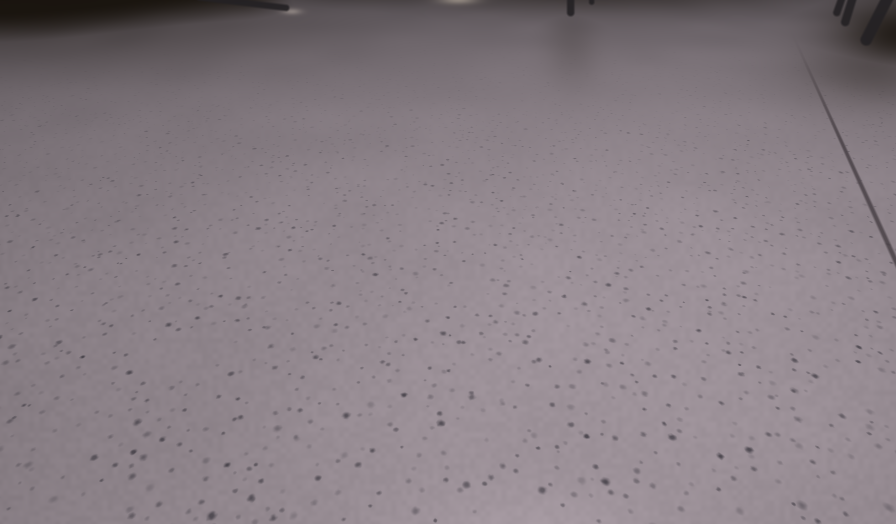
Give the GLSL for this texture, as a Shadertoy shader.

```glsl
// Speckled pinkish-grey vinyl floor receding toward shaded furniture legs.
#define HORIZON 1.36
#define DEPTH_STRETCH 1.4
#define SPECK_DENSITY 26.0
#define SPECK_CHANCE 0.40
#define SPECK_STRENGTH 0.52
#define GRAIN 0.026
#define FLOOR_TINT vec3(1.0, 0.928, 0.975)
#define SHADOW_COLOR vec3(0.09, 0.07, 0.045)
#define LEG_COLOR vec3(0.14, 0.13, 0.14)
#define SPECK_COLOR vec3(0.20, 0.19, 0.22)

float hash(vec2 p) {
    vec3 q = fract(vec3(p.xyx) * 0.1031);
    q += dot(q, q.yzx + 33.33);
    return fract((q.x + q.y) * q.z);
}

float noise(vec2 p) {
    vec2 i = floor(p), f = fract(p);
    f = f * f * (3.0 - 2.0 * f);
    return mix(mix(hash(i), hash(i + vec2(1, 0)), f.x),
               mix(hash(i + vec2(0, 1)), hash(i + vec2(1, 1)), f.x), f.y);
}

float segmentDistance(vec2 p, vec2 a, vec2 b) {
    vec2 d = b - a;
    return length(p - a - d * clamp(dot(p - a, d) / dot(d, d), 0.0, 1.0));
}

// Soft-edged bar, 1 inside and 0 outside
float bar(vec2 p, vec2 a, vec2 b, float radius) {
    return 1.0 - smoothstep(radius - 0.003, radius + 0.003, segmentDistance(p, a, b));
}

float blob(vec2 p, vec2 center, vec2 size) {
    vec2 d = (p - center) / size;
    return exp(-dot(d, d));
}

// One jittered soft speck per occupied cell, kept inside its cell
float specks(vec2 p, float seed) {
    vec2 cell = floor(p);
    vec2 key = cell + seed;
    float present = step(hash(key + 7.3), SPECK_CHANCE);
    vec2 center = 0.25 + 0.5 * vec2(hash(key + 1.7), hash(key + 4.1));
    float size = mix(0.10, 0.18, hash(key + 9.2));
    float wobble = 0.05 * (noise(p * 9.0 + seed) - 0.5);
    float d = length(p - cell - center) + wobble;
    float strength = hash(key + 2.9);
    return present * mix(0.25, 1.0, strength * strength) * (1.0 - smoothstep(size * 0.15, size * 1.4, d));
}

// Broad brightness of the floor, falling off to the back and sides
float floorLight(vec2 p, float across) {
    float back = 1.0 - p.y;
    float light = 0.365 + 0.245 * (1.0 - exp(-back * 5.2));
    light -= 0.085 * pow(1.0 - across, 2.5) + 0.03 * pow(across, 6.0);
    light += 0.025 * blob(p, vec2(1.10, 0.45), vec2(0.55, 0.35));
    light += 0.045 * blob(p, vec2(0.98, -0.02), vec2(0.28, 0.10));
    return light;
}

void mainImage(out vec4 fragColor, in vec2 fragCoord) {
    vec2 uv = fragCoord / iResolution.xy;
    vec2 p = vec2(uv.x * 512.0 / 300.0, uv.y);

    // Perspective floor coordinates
    float nearness = HORIZON - p.y;
    vec2 ground = vec2(p.x - 0.85, DEPTH_STRETCH) / nearness;

    // Lit floor with mottling and near-field grain
    float light = floorLight(p, uv.x);
    light += 0.022 * (noise(ground * 5.0) - 0.5);
    light += GRAIN * (noise(p * 100.0) - 0.5) * smoothstep(1.0, 0.3, p.y);
    vec3 color = light * FLOOR_TINT;

    // Two layers of specks, fading with distance
    float fade = smoothstep(0.98, 0.15, p.y);
    for (int i = 0; i < 2; i++) {
        float k = float(i);
        vec2 q = ground * SPECK_DENSITY * (1.0 + 0.37 * k);
        q = mat2(0.92, 0.39, -0.39, 0.92) * q + k * 13.6;
        float amount = specks(q, 31.0 * k + 5.0) * mix(0.25, 1.0, fade) * smoothstep(0.97, 0.7, p.y);
        color = mix(color, SPECK_COLOR, min(amount * SPECK_STRENGTH * (1.5 - 0.4 * k), 1.0));
    }

    // Seam running away on the right
    float seamX = mix(1.707, 1.518, (p.y - 0.5) / 0.416);
    float seamWidth = mix(0.0045, 0.0015, smoothstep(0.5, 0.9, p.y));
    float seam = 1.0 - smoothstep(seamWidth * 0.3, seamWidth + 0.003, abs(p.x - seamX) * 0.91);
    seam *= 1.0 - smoothstep(0.72, 0.95, p.y);
    color = mix(color, vec3(0.27, 0.24, 0.26), seam * 0.8);

    // Shade under the furniture and faint reflections
    float leftEdge = mix(0.950, 1.005, smoothstep(0.0, 0.60, p.x));
    float leftFade = 1.0 - smoothstep(0.46, 0.60, p.x);
    float shade = 0.95 * smoothstep(leftEdge - 0.06, leftEdge + 0.03, p.y) * leftFade;
    shade = max(shade, 0.30 * blob(p, vec2(0.10, 0.96), vec2(0.45, 0.09)));
    shade = max(shade, 0.85 * blob(p, vec2(1.72, 0.935), vec2(0.13, 0.065)));
    shade = max(shade, 0.50 * blob(p, vec2(1.15, 1.02), vec2(0.35, 0.04)));
    shade = max(shade, 0.40 * blob(p, vec2(0.72, 1.02), vec2(0.22, 0.03)));
    shade = max(shade, 0.16 * blob(p, vec2(1.09, 0.92), vec2(0.05, 0.08)));
    shade = max(shade, 0.36 * blob(p, vec2(1.67, 0.87), vec2(0.14, 0.07)));
    color = mix(color, SHADOW_COLOR, shade);

    // Pale floor patches at the back
    color = mix(color, vec3(0.62, 0.58, 0.56), 0.7 * blob(p, vec2(0.556, 0.978), vec2(0.018, 0.006)));
    color = mix(color, vec3(0.62, 0.58, 0.54), 0.8 * blob(p, vec2(0.873, 1.0), vec2(0.035, 0.008)));

    // Rail and chair legs
    float legs = bar(p, vec2(0.38, 1.005), vec2(0.545, 0.985), 0.006);
    legs = max(legs, bar(p, vec2(1.087, 1.02), vec2(1.087, 0.976), 0.007));
    legs = max(legs, bar(p, vec2(1.127, 1.02), vec2(1.127, 0.996), 0.005));
    legs = max(legs, bar(p, vec2(1.606, 1.01), vec2(1.594, 0.976), 0.007));
    legs = max(legs, bar(p, vec2(1.626, 1.01), vec2(1.610, 0.958), 0.008));
    legs = max(legs, bar(p, vec2(1.694, 1.01), vec2(1.650, 0.924), 0.011));
    color = mix(color, LEG_COLOR, legs * 0.92);

    fragColor = vec4(color, 1.0);
}
```
